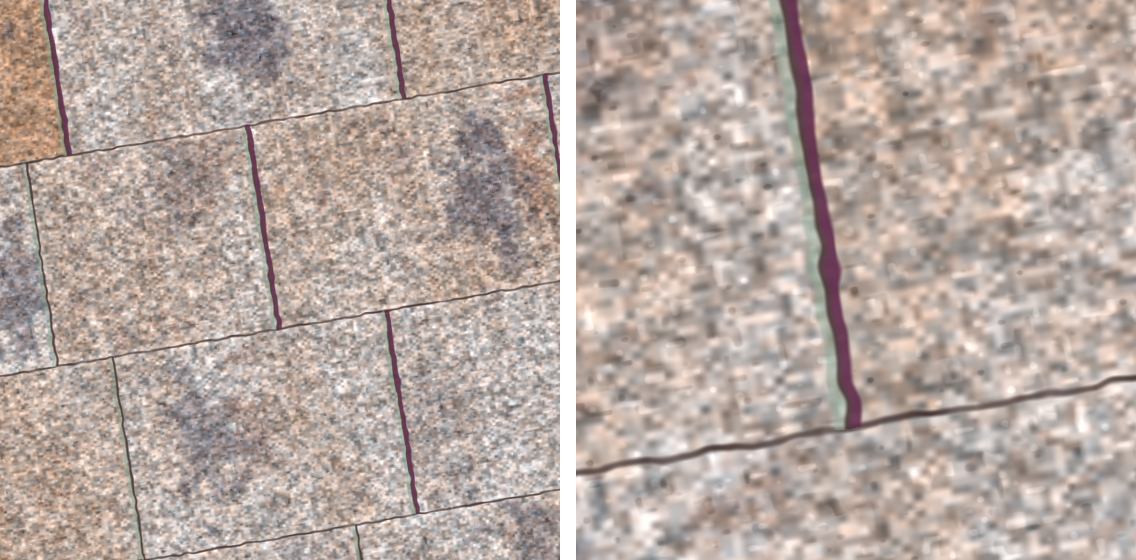
Left, the full canvas; right, a detail of the centre.
Give the GLSL for this texture, as a WebGL 1 fragment shader.

```glsl
precision highp float;
// Tilted courses of weathered, speckled stone pavers with dark and plum-tinted joints.

uniform vec2 u_resolution;

// Layout, in canvas units; vec4 entries run from the bottom course to the top one
const float COURSE_HEIGHT = 0.373;
const float COURSE_BASE = 0.328;
const float COURSE_SLOPE = 0.170;
const float JOINT_LEAN = 0.155;
const vec4 FIRST_JOINT = vec4(0.646, 0.258, 0.157, 0.236);
const vec4 STONE_WIDTH = vec4(0.550, 0.501, 0.406, 0.613);
const vec4 WIDTH_GROWTH = vec4(0.0, 0.0, 0.139, 0.0);

// Per-stone wear: one line per course, one column per stone
const mat4 WARMTH = mat4(
  0.10, 0.15, 0.10, 0.10,
  0.38, 0.18, 0.06, 0.10,
  0.02, 0.25, 0.32, 0.20,
  1.00, 0.12, 0.48, 0.20);
const mat4 STAIN_AMOUNT = mat4(
  0.4, 0.7, 0.0, 0.0,
  0.0, 0.7, 0.3, 0.0,
  0.8, 0.5, 1.0, 0.0,
  0.0, 1.0, 0.0, 0.0);
const mat4 STAIN_ACROSS = mat4(
  0.57, 0.96, 0.0, 0.0,
  0.0, 0.40, 0.81, 0.0,
  0.09, 0.42, 0.97, 0.0,
  0.0, 0.60, 0.0, 0.0);
const mat4 STAIN_UP = mat4(
  0.8, 0.7, 0.5, 0.5,
  0.5, 0.5, 0.4, 0.5,
  0.4, 0.8, 0.5, 0.5,
  0.5, 0.5, 0.5, 0.5);

const vec2 STAIN_SIZE = vec2(0.085, 0.125);
const vec2 RUST_SIZE = vec2(0.045, 0.13);
const float RUST_SHIFT = 0.085;
const float GRAIN_CONTRAST = 0.85;
const float COURSE_JOINT_HALF = 0.0019;
const float THIN_JOINT_HALF = 0.0019;
const float WIDE_JOINT_HALF = 0.0046;

const vec3 GREY_STONE = vec3(0.745, 0.715, 0.705);
const vec3 ORANGE_STONE = vec3(0.70, 0.56, 0.46);
const vec3 RUST = vec3(0.63, 0.46, 0.38);
const vec3 SLATE_STAIN = vec3(0.40, 0.38, 0.42);
const vec3 JOINT_BROWN = vec3(0.28, 0.22, 0.21);
const vec3 JOINT_PLUM = vec3(0.38, 0.17, 0.30);
const vec3 FRINGE_GREEN = vec3(0.55, 0.66, 0.58);

float hash(vec2 p) {
  return fract(sin(dot(p, vec2(127.1, 311.7))) * 43758.5453);
}

float noise(vec2 p) {
  vec2 i = floor(p);
  vec2 f = fract(p);
  f = f * f * (3.0 - 2.0 * f);
  return mix(mix(hash(i), hash(i + vec2(1.0, 0.0)), f.x),
             mix(hash(i + vec2(0.0, 1.0)), hash(i + 1.0), f.x), f.y);
}

float fbm(vec2 p) {
  return 0.5 * noise(p) + 0.3 * noise(p * 2.1 + 17.0) + 0.2 * noise(p * 4.3 + 41.0);
}

// 1 at the entry equal to index, 0 elsewhere
vec4 selector(float index) {
  return 1.0 - step(0.5, abs(vec4(0.0, 1.0, 2.0, 3.0) - index));
}

float blot(vec2 offset, vec2 size, float rough) {
  return 1.0 - smoothstep(0.3, 1.15, length(offset / size) + rough);
}

void main() {
  vec2 uv = gl_FragCoord.xy / u_resolution;
  float soft = max(0.0016, 1.0 / u_resolution.y);

  // Sheared paving coordinates with slightly chipped edges
  vec2 chip = vec2(noise(uv * 75.0), noise(uv * 75.0 + 31.0)) - 0.5;
  float across = uv.x + JOINT_LEAN * uv.y + 0.004 * chip.x;
  float up = (uv.y - COURSE_BASE - COURSE_SLOPE * uv.x + 0.004 * chip.y) / COURSE_HEIGHT;
  vec4 course = selector(floor(up) + 2.0);

  // Stone index and signed distance to the nearest upright joint
  float stone = 0.0;
  float side = 9.0;
  for (int i = 0; i < 3; i++) {
    float k = float(i);
    float joint = dot(course, FIRST_JOINT + k * STONE_WIDTH + 0.5 * k * (k - 1.0) * WIDTH_GROWTH);
    stone += step(joint, across);
    if (abs(across - joint) < abs(side)) side = across - joint;
  }
  vec4 column = selector(stone);

  // Broad tint and streaks
  vec2 flow = vec2(across, up * COURSE_HEIGHT);
  float streak = fbm(flow * vec2(13.0, 5.0) + stone * 7.3 + floor(up) * 3.7);
  float patches = fbm(flow * 26.0 + 9.0);
  float warmth = dot(WARMTH * course, column);
  vec3 color = mix(GREY_STONE, ORANGE_STONE, clamp(warmth + 0.9 * (streak - 0.5), 0.0, 1.0));
  color *= 1.0 + 0.22 * (patches - 0.5);

  // Slate stains, with a rust streak beside them
  float amount = dot(STAIN_AMOUNT * course, column);
  vec2 center = vec2(dot(STAIN_ACROSS * course, column), dot(STAIN_UP * course, column));
  vec2 offset = vec2(across - center.x, (fract(up) - center.y) * COURSE_HEIGHT);
  float rough = 2.2 * (patches - 0.5);
  float rust = blot(offset - vec2(RUST_SHIFT, 0.03), RUST_SIZE, rough) * amount;
  color = mix(color, RUST, 0.55 * rust * smoothstep(0.1, 0.2, warmth));
  color = mix(color, SLATE_STAIN, 0.68 * amount * blot(offset, STAIN_SIZE, rough));
  color = mix(color, SLATE_STAIN, 0.38 * smoothstep(0.60, 0.78, streak * 0.6 + patches * 0.4));

  // Mineral grain, pale flecks and dark pits
  vec2 grit = vec2(uv.x + 0.17 * uv.y, (uv.y - 0.17 * uv.x) * 1.2);
  float grain = 0.45 * noise(grit * 85.0) + 0.55 * noise(grit * 170.0 + 5.0);
  color *= 1.0 + GRAIN_CONTRAST * (grain - 0.5);
  color += (noise(grit * 110.0 + 71.0) - 0.5) * vec3(0.08, 0.0, -0.05);
  color += 0.11 * smoothstep(0.72, 0.95, noise(grit * 135.0 + 23.0));
  color -= 0.13 * smoothstep(0.78, 0.97, noise(grit * 120.0 + 57.0));

  // Course joints: thin, broken, with a pale worn rim
  float level = abs(fract(up + 0.5) - 0.5) * COURSE_HEIGHT;
  color += 0.06 * (1.0 - smoothstep(0.004, 0.012, level));
  float gap = 1.0 - smoothstep(COURSE_JOINT_HALF - soft, COURSE_JOINT_HALF + soft, level);
  color = mix(color, JOINT_BROWN, gap * (0.55 + 0.45 * noise(uv * 48.0)));

  // Upright joints: wider and plum toward the upper right, green on the left lip
  float plum = smoothstep(0.70, 0.87, uv.x + uv.y);
  float halfWidth = mix(THIN_JOINT_HALF, WIDE_JOINT_HALF, plum) * (0.8 + 0.4 * noise(uv * 35.0));
  float lip = 1.0 - smoothstep(0.002, 0.005, abs(side + halfWidth + 0.003));
  color = mix(color, FRINGE_GREEN, 0.5 * lip);
  float slot = 1.0 - smoothstep(halfWidth - soft, halfWidth + soft, abs(side));
  vec3 slotColor = mix(JOINT_BROWN, JOINT_PLUM, plum * smoothstep(-0.004, 0.001, side));
  color = mix(color, slotColor, 0.9 * slot);

  gl_FragColor = vec4(clamp(color, 0.0, 1.0), 1.0);
}
```
